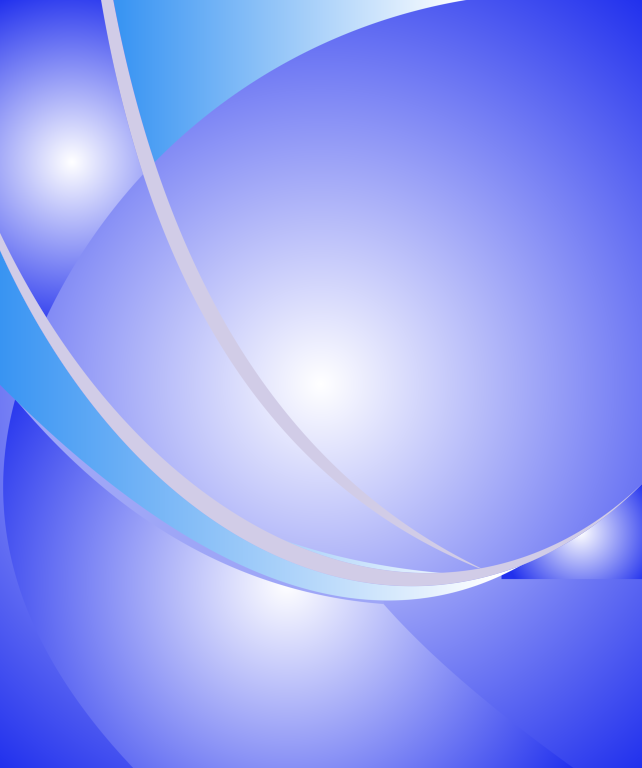
This background is drawn by a WebGL 1 fragment shader. Its source:

```glsl
precision highp float;

uniform vec2 u_resolution;

const vec2 FRAME = vec2(0.8385, 1.0);
const vec3 WHITE = vec3(1.0);
const vec3 DEEP_BLUE = vec3(0.13, 0.19, 0.93);
const vec3 SKY_BLUE = vec3(0.22, 0.58, 0.95);
const vec3 LILAC = vec3(0.82, 0.80, 0.905);
const vec3 PERIWINKLE = vec3(0.62, 0.65, 0.97);

float cross2(vec2 a, vec2 b) {
    return a.x * b.y - a.y * b.x;
}

// Approximate signed distance to the conic from a to c with control b;
// positive on the concave side.
float conic(vec2 p, vec2 a, vec2 b, vec2 c, float weight) {
    vec2 ab = b - a;
    vec2 ac = c - a;
    vec2 q = p - a;
    float area = cross2(ab, ac);
    float s = cross2(q, ac) / area;
    float t = cross2(ab, q) / area;
    float r = 1.0 - s - t;
    vec2 gradS = vec2(ac.y, -ac.x) / area;
    vec2 gradT = vec2(-ab.y, ab.x) / area;
    vec2 gradR = -gradS - gradT;
    float k = 4.0 * weight * weight;
    vec2 slope = k * (gradR * t + gradT * r) - 2.0 * s * gradS;
    return (k * r * t - s * s) / max(length(slope), 0.0001);
}

float cover(float dist, float pixel) {
    return smoothstep(-0.7 * pixel, 0.7 * pixel, dist);
}

vec3 glow(vec2 p, vec2 center, float radius) {
    return mix(WHITE, DEEP_BLUE, min(length(p - center) / radius, 1.0));
}

vec3 skyFade(float x, float start, float end) {
    return mix(SKY_BLUE, WHITE, clamp((x - start) / (end - start), 0.0, 1.0));
}

void main() {
    vec2 p = gl_FragCoord.xy / u_resolution * FRAME;
    float pixel = 1.0 / u_resolution.y;

    // Long descending band
    vec2 tip = vec2(0.641, 0.254);
    float bandLeft = conic(p, vec2(0.132, 1.0), vec2(0.232, 0.409), tip, 1.0);
    float bandRight = conic(p, vec2(0.148, 1.0), vec2(0.255, 0.432), tip, 1.0);

    // Wide sweeping band
    vec2 sweepEnd = vec2(0.8385, 0.370);
    float sweepInner = conic(p, vec2(0.0, 0.697), vec2(0.368, -0.077), sweepEnd, 0.686);
    float sweepOuter = conic(p, vec2(0.0, 0.674), vec2(0.358, -0.115), sweepEnd, 0.686);
    float above = cover(sweepInner, pixel);
    float below = cover(-sweepOuter, pixel);

    // Main glow
    vec3 color = glow(p, vec2(0.419, 0.5), 0.652);

    // Upper corner glow and sky sheet outside the great disc
    float outsideDisc = cover(length(p - vec2(0.730, 0.269)) - 0.741, pixel);
    float corner = outsideDisc * above * cover(-bandLeft, pixel);
    color = mix(color, glow(p, vec2(0.094, 0.789), 0.2305), corner);
    float sheet = outsideDisc * cover(bandRight, pixel);
    color = mix(color, skyFade(p.x, 0.154, 0.605), sheet);

    // Lower oval
    float ovalLeft = conic(p, vec2(0.0195, 0.479), vec2(-0.047, 0.232),
                           vec2(0.174, 0.0), 1.0);
    float ovalRight = conic(p, vec2(0.501, 0.2135), vec2(0.586, 0.117),
                            vec2(0.749, 0.0), 1.0);
    float oval = below * cover(ovalLeft, pixel) * cover(-ovalRight, pixel);
    color = mix(color, glow(p, vec2(0.375, 0.24), 0.444), oval);

    // Small glow at the right
    float nook = below * cover(p.y - 0.246, pixel) * cover(p.x - 0.655, pixel);
    color = mix(color, glow(p, vec2(0.758, 0.307), 0.104), nook);

    // Sky ribbon, its pale rim and the wisp over the sweep
    float ribbonEdge = conic(p, vec2(0.0, 0.499), vec2(0.374, 0.125),
                             vec2(0.651, 0.249), 1.0);
    float rimEdge = conic(p, vec2(0.078, 0.417), vec2(0.264, 0.232),
                          vec2(0.501, 0.2135), 1.0);
    float wispEdge = conic(p, vec2(0.345, 0.306), vec2(0.456, 0.263),
                           vec2(0.592, 0.2526), 1.0);
    float rim = below * cover(rimEdge, pixel) * cover(0.501 - p.x, pixel);
    color = mix(color, PERIWINKLE, rim);
    vec3 ribbonColor = skyFade(p.x, 0.0, 0.647);
    color = mix(color, ribbonColor, below * cover(ribbonEdge, pixel));
    color = mix(color, ribbonColor, above * cover(-wispEdge, pixel));

    // Lilac bands on top
    float band = cover(bandLeft, pixel) * cover(-bandRight, pixel);
    float sweep = cover(sweepOuter, pixel) * cover(-sweepInner, pixel);
    color = mix(color, LILAC, max(band, sweep));

    gl_FragColor = vec4(color, 1.0);
}
```
